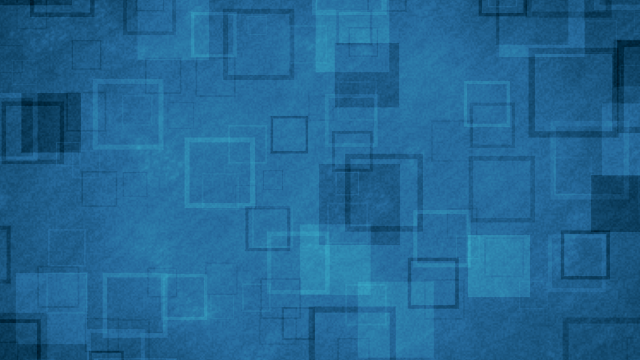
Write a WebGL 2 fragment shader that draws this background.

```glsl
#version 300 es
precision highp float;
// Translucent dark and light squares, filled or outlined, scattered on worn blue paper.
// Jittered grids place the squares; layered noise and cellular specks give the paper;
// all of it adds up to one tone, which a blue ramp turns into colour.

uniform vec2 u_resolution;
out vec4 fragColor;

const vec3 DEEP_BLUE = vec3(0.05, 0.25, 0.38);
const vec3 MID_BLUE = vec3(0.15, 0.42, 0.62);
const vec3 PALE_BLUE = vec3(0.19, 0.56, 0.71);

vec4 hash4(vec2 p, float seed) {
    vec4 q = fract(p.xyxy * vec4(0.1031, 0.1030, 0.0973, 0.1099) + seed * 0.137);
    q += dot(q, q.wzxy + 33.33);
    return fract((q.xxyz + q.yzzw) * q.zywx);
}

float valueNoise(vec2 p, float seed) {
    vec2 i = floor(p), f = fract(p);
    f = f * f * (3.0 - 2.0 * f);
    float bottom = mix(hash4(i, seed).x, hash4(i + vec2(1, 0), seed).x, f.x);
    float top = mix(hash4(i + vec2(0, 1), seed).x, hash4(i + vec2(1, 1), seed).x, f.x);
    return mix(bottom, top, f.y);
}

float fbm(vec2 p, float seed) {
    float sum = 0.0, weight = 0.5;
    for (int octave = 0; octave < 5; octave++) {
        sum += weight * valueNoise(p, seed + float(octave));
        p = mat2(1.6, 1.2, -1.2, 1.6) * p;
        weight *= 0.55;
    }
    return sum - 0.53;
}

// Distance to the nearest scattered point
float cellular(vec2 p, float seed) {
    vec2 cell = floor(p);
    float nearest = 2.0;
    for (int y = -1; y <= 1; y++)
        for (int x = -1; x <= 1; x++) {
            vec2 id = cell + vec2(x, y);
            nearest = min(nearest, length(id + hash4(id, seed).xy - p));
        }
    return nearest;
}

// Coverage of a square outline; a line ratio of 1 fills it
float squareMask(vec2 p, float side, float lineRatio, float pixel) {
    float edge = max(abs(p.x), abs(p.y)) - 0.5 * side;
    float halfLine = 0.5 * side * lineRatio;
    float dist = abs(edge + halfLine) - halfLine;
    return 1.0 - smoothstep(-0.6 * pixel, 0.6 * pixel, dist);
}

// One layer of squares, at most one per grid cell, with varied strength
float squares(vec2 p, float grid, float density, vec2 sides, float lineRatio, float seed, float pixel) {
    vec2 cell = floor(p / grid);
    float sum = 0.0;
    for (int y = -1; y <= 1; y++)
        for (int x = -1; x <= 1; x++) {
            vec2 id = cell + vec2(x, y);
            vec4 place = hash4(id, seed);
            vec4 look = hash4(id, seed + 3.7);
            vec2 center = (id + 0.5 + 0.9 * (place.xy - 0.5)) * grid;
            float side = mix(sides.x, sides.y, place.z);
            float strength = step(look.x, density) * mix(0.5, 1.0, look.y);
            sum += strength * squareMask(p - center, side, lineRatio, pixel);
        }
    return min(sum, 1.3);
}

float paper(vec2 p) {
    vec2 slanted = mat2(0.8, -0.6, 0.6, 0.8) * p;
    float clouds = 0.09 * fbm(p * 5.0, 1.0);
    float brushing = 0.035 * (valueNoise(slanted * vec2(22.0, 75.0), 9.0) - 0.5);
    float grain = 0.06 * (valueNoise(p * 210.0, 12.0) - 0.5);
    float worn = smoothstep(0.06, 0.3, fbm(p * 7.0, 21.0));
    float specks = 1.0 - smoothstep(0.0, 0.5, cellular(slanted * vec2(38.0, 60.0), 5.0));
    return clouds + brushing + grain + worn * (0.03 + 0.05 * specks);
}

float squareTone(vec2 p, float pixel) {
    float tone = 0.0;
    // Filled squares
    tone += 0.105 * squares(p, 0.34, 0.55, vec2(0.14, 0.28), 1.0, 2.0, pixel);
    tone -= 0.110 * squares(p + 0.13, 0.34, 0.52, vec2(0.12, 0.23), 1.0, 15.0, pixel);
    // Bold outlines
    tone += 0.085 * squares(p + 0.21, 0.34, 0.75, vec2(0.10, 0.22), 0.07, 31.0, pixel);
    tone -= 0.115 * squares(p + 0.07, 0.31, 0.85, vec2(0.09, 0.26), 0.07, 44.0, pixel);
    // Faint small outlines
    tone += 0.055 * squares(p, 0.21, 0.45, vec2(0.05, 0.12), 0.045, 58.0, pixel);
    tone -= 0.055 * squares(p + 0.1, 0.21, 0.45, vec2(0.05, 0.12), 0.045, 67.0, pixel);
    return tone;
}

// The tone equals the green level of the ramp
vec3 blueRamp(float tone) {
    vec3 shade = mix(DEEP_BLUE, MID_BLUE, (tone - 0.25) / 0.17);
    vec3 light = mix(MID_BLUE, PALE_BLUE, (tone - 0.42) / 0.14);
    return clamp(tone < 0.42 ? shade : light, 0.0, 1.0);
}

void main() {
    vec2 p = gl_FragCoord.xy / u_resolution.y;
    vec2 fromCenter = 2.0 * gl_FragCoord.xy / u_resolution - 1.0;
    float vignette = 0.17 * smoothstep(0.5, 1.4, length(fromCenter * vec2(1.0, 0.85)));
    float tone = 0.44 + paper(p) + squareTone(p, 1.0 / u_resolution.y) - vignette;
    fragColor = vec4(blueRamp(tone), 1.0);
}
```
